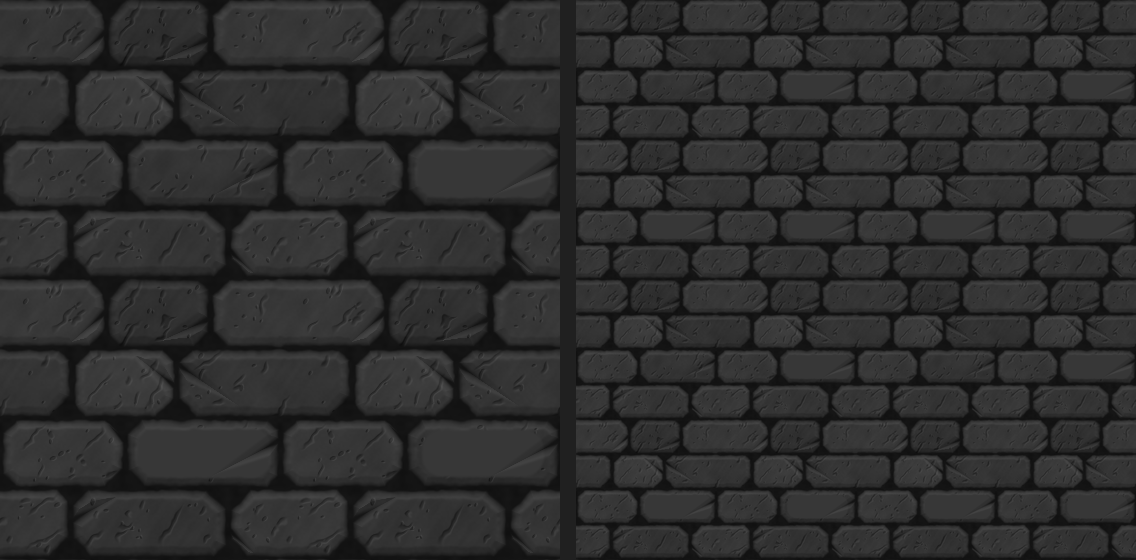
Left, the tile; right, the same tile 2 across and 2 down.
Reproduce this texture procedurally as a WebGL 2 fragment shader.

```glsl
#version 300 es
precision highp float;
// Dark worn stone bricks: eight courses of alternating narrow and wide blocks.
// Four course layouts repeat twice each way; chamfered distance fields shape the
// blocks, and hashed cracks, pits and wrapping noise wear them.
uniform vec2 u_resolution;
out vec4 fragColor;

const float COURSES = 8.0;
const float PERIOD = 4.0;              // layout repeat, in course heights
const float COURSE_SHIFT = 0.026;
const vec2 HALF_GAP = vec2(0.043, 0.032);
const vec4 NARROW_START = vec4(0.380, 0.258, 0.002, 0.815);
const vec4 NARROW_WIDTH = vec4(0.372, 0.372, 0.446, 0.437);
const vec4 NARROW_TONE = vec4(0.183, 0.222, 0.212, 0.212);
const vec4 WIDE_TONE = vec4(0.211, 0.196, 0.195, 0.201);
const vec3 MORTAR = vec3(0.075);
const float FLAT_TONE = 0.214;
const float BEVEL = 0.13;
const int CRACKS = 9;
const int PITS = 12;

float hash(vec2 p) {
  return fract(sin(dot(p, vec2(127.1, 311.7))) * 43758.5453);
}

vec2 hash2(vec2 p) {
  return vec2(hash(p), hash(p + 17.3));
}

// Value noise whose lattice wraps after the given period.
float noise(vec2 p, float period) {
  vec2 i = floor(p), f = fract(p);
  f = f * f * (3.0 - 2.0 * f);
  vec2 a = mod(i, period), b = mod(i + 1.0, period);
  return mix(mix(hash(a), hash(vec2(b.x, a.y)), f.x),
             mix(hash(vec2(a.x, b.y)), hash(b), f.x), f.y);
}

float layered(vec2 g, float scale) {
  return 0.6 * noise(g * scale, PERIOD * scale)
       + 0.4 * noise(g * scale * 2.0, PERIOD * scale * 2.0);
}

vec2 turn(vec2 p, float angle) {
  float c = cos(angle), s = sin(angle);
  return vec2(c * p.x + s * p.y, c * p.y - s * p.x);
}

float roundBox(vec2 p, vec2 size, float radius) {
  vec2 q = abs(p) - size + radius;
  return length(max(q, 0.0)) + min(max(q.x, q.y), 0.0) - radius;
}

// Rounded block with uneven cut corners, a ragged rim and one split in a side.
float blockDistance(vec2 p, vec2 size, vec2 origin, vec2 seed) {
  float cut = mix(0.13, 0.29, hash(seed + sign(p) * 3.7));
  float d = roundBox(p, size, 0.10);
  d = max(d, (abs(p.x) + abs(p.y) - size.x - size.y + cut) * 0.707);
  vec2 g = p + origin;
  d += (layered(g, 5.0) - 0.5) * 0.045 + (noise(g * 16.0, PERIOD * 16.0) - 0.5) * 0.016;
  float side = hash(seed + 5.1) < 0.5 ? -1.0 : 1.0;
  vec2 q = p - vec2(side * size.x, (hash(seed + 8.2) - 0.5) * size.y * 1.3);
  q = turn(vec2(-side * q.x, q.y), (hash(seed + 2.9) - 0.5) * 1.6);
  return max(d, 0.035 * (1.0 - q.x / 0.21) - abs(q.y));
}

// Dark thin cracks (x) and their lit lower edges (y).
vec2 cracks(vec2 p, vec2 size, vec2 g, vec2 seed, float px) {
  vec2 mark = vec2(0.0);
  float wobble = (layered(g, 6.0) - 0.5) * 0.13;
  for (int i = 0; i < CRACKS; i++) {
    vec2 key = seed + float(i) * 2.31;
    vec2 center = (hash2(key) - 0.5) * size * 1.65;
    float reach = i < 2 ? mix(0.20, 0.42, hash(key + 4.0)) : mix(0.04, 0.15, hash(key + 4.0));
    vec2 q = turn(p - center, mix(0.45, 1.25, hash(key + 9.0)));
    q.y += wobble;
    float taper = 1.0 - smoothstep(0.3, 1.0, abs(q.x) / reach);
    float width = 0.011 * taper;
    mark.x = max(mark.x, taper * (1.0 - smoothstep(width, width + 0.012 + px, abs(q.y))));
    mark.y = max(mark.y, taper * (1.0 - smoothstep(width, width + 0.012 + px, abs(q.y + 0.024))));
  }
  return mark;
}

// Small chips, hollow above and lit below.
vec2 pits(vec2 p, vec2 size, vec2 seed, float px) {
  vec2 mark = vec2(0.0);
  for (int i = 0; i < PITS; i++) {
    vec2 key = seed + 40.0 + float(i) * 1.73;
    vec2 q = turn(p - (hash2(key) - 0.5) * size * 1.7, hash(key + 6.0) * 2.0);
    q.y *= 1.7;
    float radius = mix(0.008, 0.038, pow(hash(key + 3.0), 3.0));
    float soft = 0.012 + px;
    mark.x = max(mark.x, 1.0 - smoothstep(radius, radius + soft, length(q)));
    mark.y = max(mark.y, 1.0 - smoothstep(radius, radius + soft, length(q + vec2(-0.012, 0.026))));
  }
  return mark;
}

void main() {
  vec2 uv = gl_FragCoord.xy / u_resolution;
  float px = COURSES / min(u_resolution.x, u_resolution.y);
  vec2 g = uv * COURSES;
  // Find the course, the block in it and which copy of the layout this is.
  float fromTop = COURSES - g.y + COURSE_SHIFT;
  float course = mod(floor(fromTop), COURSES);
  int kind = int(mod(course, PERIOD));
  float along = g.x / PERIOD - NARROW_START[kind];
  vec2 copy = vec2(mod(floor(along), 2.0), floor(course / PERIOD));
  float u = fract(along), w = NARROW_WIDTH[kind];
  bool wide = u > w;
  vec2 p = vec2((u - (wide ? 0.5 * (1.0 + w) : 0.5 * w)) * PERIOD, 0.5 - fract(fromTop));
  p.y = fract(fromTop) * -1.0 + 0.5;
  vec2 size = vec2((wide ? 1.0 - w : w) * PERIOD * 0.5, 0.5) - HALF_GAP;
  vec2 seed = vec2(float(kind) * 7.0 + 1.0, wide ? 23.0 : 11.0);
  float d = blockDistance(p, size, g - p, seed);
  vec2 e = vec2(0.015, 0.0);
  vec2 slope = vec2(blockDistance(p + e.xy, size, g - p, seed),
                    blockDistance(p + e.yx, size, g - p, seed)) - d;
  vec2 normal = slope / max(length(slope), 0.001);
  // Painted face: broad stains, slanted strokes and fine grain.
  float tone = (wide ? WIDE_TONE[kind] : NARROW_TONE[kind]) + (hash(seed + copy * 5.0) - 0.5) * 0.014;
  float strokes = noise(vec2(12.0 * g.x - 8.0 * g.y, 4.0 * g.y), 16.0);
  float face = tone + (layered(g, 3.0) - 0.5) * 0.035 + (strokes - 0.5) * 0.014;
  face += (noise(g * 32.0, PERIOD * 32.0) - 0.5) * 0.008;
  vec2 wear = cracks(p, size, g, seed, px), chips = pits(p, size, seed, px);
  face += 0.045 * max(wear.y, chips.y) - 0.075 * max(wear.x, chips.x);
  // Some wide blocks are rubbed smooth in the middle.
  bool rubbed = kind == 2 && wide && copy.x + copy.y > 0.5;
  float inset = 0.10 + 0.10 * copy.x * copy.y;
  float patchEdge = roundBox(p, size - vec2(inset, 0.08 + 0.3 * inset), 0.28);
  if (rubbed) face = mix(face, FLAT_TONE, 1.0 - smoothstep(-0.02, 0.02 + px, patchEdge));
  // Bevel lit from above, with a pale ridge and a dark outer edge.
  float rim = smoothstep(-BEVEL - 0.02, -BEVEL + 0.03, d);
  float ridge = (d + BEVEL * 0.8) / 0.032;
  face += rim * (0.024 * normal.y - 0.008) + exp(-ridge * ridge) * (0.017 + 0.016 * normal.y);
  face *= mix(1.0, 0.62, smoothstep(-0.065, 0.01, d));
  vec3 mortar = MORTAR + (layered(g, 8.0) - 0.5) * 0.03;
  float cover = 1.0 - smoothstep(-0.012 - px * 0.5, 0.012 + px * 0.5, d);
  fragColor = vec4(mix(mortar, vec3(face), cover), 1.0);
}
```
